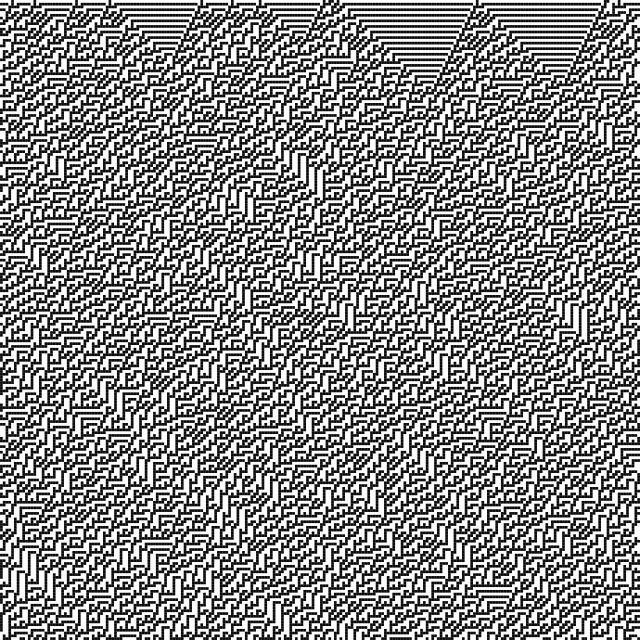
Write a Shadertoy shader that draws this pattern.

```glsl
// Chaotic one-dimensional cellular automaton, generations running downwards.
// A ring of 256 cells is packed as bits in two uvec4 and stepped from a sparse
// random first row; each cell is drawn as an ink square, box filtered.

const float CELLS_PER_SIDE = 230.0;  // cells along the canvas height
const float CELL_MARGIN = 0.02;      // light rim of a cell, in cells
const uint SEED = 11u;               // picks the first row
const int SPARSITY = 4;              // first row density is 1 / 2^SPARSITY
const vec3 PAPER = vec3(0.99);
const vec3 INK = vec3(0.03);

struct Row { uvec4 low, high; };     // cells 0..127 and 128..255

uvec4 hash(uvec4 h) {
    h = (h ^ (h >> 16)) * 0x7FEB352Du;
    h = (h ^ (h >> 15)) * 0x846CA68Bu;
    return h ^ (h >> 16);
}

// Random bits, thinned by combining several random words.
Row firstRow() {
    Row row = Row(uvec4(~0u), uvec4(~0u));
    uvec4 word = uvec4(1, 2, 3, 4);
    for (int i = 0; i < SPARSITY; i++) {
        uint salt = SEED * 97u + uint(i) * 16u;
        row.low &= hash(word + salt);
        row.high &= hash(word + salt + 4u);
    }
    return row;
}

// Rule 45 on all cells at once: left xor (centre or not right).
Row nextRow(Row row) {
    uvec4 a = row.low, b = row.high;
    uvec4 leftA = (a << 1) | (uvec4(b.w, a.xyz) >> 31);
    uvec4 leftB = (b << 1) | (uvec4(a.w, b.xyz) >> 31);
    uvec4 rightA = (a >> 1) | (uvec4(a.yzw, b.x) << 31);
    uvec4 rightB = (b >> 1) | (uvec4(b.yzw, a.x) << 31);
    return Row(leftA ^ (a | ~rightA), leftB ^ (b | ~rightB));
}

float cellState(Row row, int x) {
    x &= 255;
    int word = (x >> 5) & 3;
    uint bits = x < 128 ? row.low[word] : row.high[word];
    return float((bits >> uint(x & 31)) & 1u);
}

// Share of the pixel span around p that the cell's inked part covers, per axis.
vec2 coverage(vec2 p, vec2 cell, float span) {
    vec2 from = max(p - 0.5 * span, cell + CELL_MARGIN);
    vec2 to = min(p + 0.5 * span, cell + 1.0 - CELL_MARGIN);
    return max(to - from, 0.0) / span;
}

void mainImage(out vec4 fragColor, in vec2 fragCoord) {
    // Cell coordinates, with rows counted from the top edge.
    float span = CELLS_PER_SIDE / iResolution.y;
    vec2 p = vec2(fragCoord.x, iResolution.y - fragCoord.y) * span;
    vec2 corner = floor(p - 0.5);
    int column = int(corner.x);
    int generation = int(corner.y);

    // Run the automaton to the upper of the two nearest rows.
    Row upper = firstRow();
    for (int i = 0; i < generation; i++) upper = nextRow(upper);
    Row lower = upper;
    if (generation >= 0) lower = nextRow(upper);

    // Blend the four nearest cells by their coverage.
    vec2 near = coverage(p, corner, span);
    vec2 far = coverage(p, corner + 1.0, span);
    float inkUpper = near.x * cellState(upper, column)
                   + far.x * cellState(upper, column + 1);
    float inkLower = near.x * cellState(lower, column)
                   + far.x * cellState(lower, column + 1);
    float ink = near.y * inkUpper + far.y * inkLower;

    fragColor = vec4(mix(PAPER, INK, clamp(ink, 0.0, 1.0)), 1.0);
}
```
